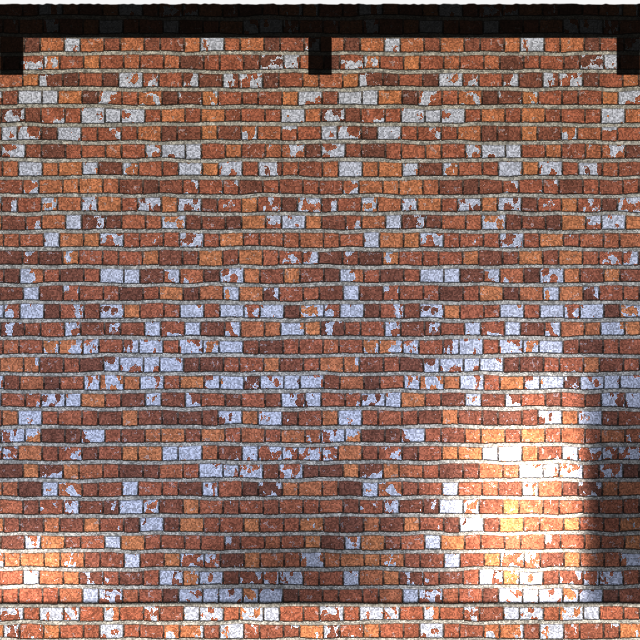
Give the GLSL for this texture, as a WebGL 1 fragment shader.

```glsl
precision highp float;
// Weathered brick wall: 36 courses of alternating long and short bricks,
// 16 pairs across, flaked with pale paint. Brick tones recur every 8 pairs.
// A dark beam with posts tops the wall; soft lamps light its lower part.
uniform vec2 u_resolution;

const float ROWS = 36.0;
const float PAIRS = 16.0;
const float TONE_PERIOD = 8.0;        // pairs before brick tones recur
const float LONG_SHARE = 0.6;         // long brick's part of a pair
const float EVEN_SHIFT = 0.47;        // bond offset, in pairs
const vec2 JOINT = vec2(0.035, 0.10); // half joint widths, in courses
const float CORNER = 0.03;
const float GRAIN = 0.50;

const vec3 BRICK_DARK = vec3(0.42, 0.27, 0.23);
const vec3 BRICK_RED = vec3(0.58, 0.345, 0.27);
const vec3 BRICK_ORANGE = vec3(0.70, 0.45, 0.31);
const vec3 MORTAR = vec3(0.61, 0.60, 0.58);
const vec3 JOINT_DARK = vec3(0.23, 0.20, 0.18);
const vec3 PAINT = vec3(0.69, 0.71, 0.78);
const vec3 LAMP = vec3(1.45, 1.28, 1.04);

const float BEAM_BOTTOM = 0.941;
const float BEAM_TOP = 0.9935;
const float POST_BOTTOM = 0.883;
const float POST_SPACING = 0.4818;
const float POST_HALF = 0.0182;
const float LEDGE = 0.058;

float hash(vec2 p) {
  vec3 q = fract(vec3(p.xyx) * 0.1031);
  q += dot(q, q.yzx + 33.33);
  return fract((q.x + q.y) * q.z);
}

float noise(vec2 p) {
  vec2 i = floor(p), f = fract(p);
  f = f * f * (3.0 - 2.0 * f);
  return mix(mix(hash(i), hash(i + vec2(1, 0)), f.x),
             mix(hash(i + vec2(0, 1)), hash(i + vec2(1, 1)), f.x), f.y);
}

float fbm(vec2 p) {
  float sum = 0.0, amp = 0.53;
  for (int i = 0; i < 4; i++) {
    sum += amp * noise(p);
    p = p * 2.03 + 17.1;
    amp *= 0.5;
  }
  return sum;
}

float blob(vec2 p, vec2 centre, vec2 radius) {
  vec2 d = (p - centre) / radius;
  return exp(-dot(d, d));
}

vec3 wall(vec2 uv, float aa) {
  // Course and pair, with slightly uneven laying
  float y = uv.y * ROWS + 0.12 * (noise(uv * vec2(24.0, 36.0)) - 0.5);
  float row = floor(y);
  float x = uv.x * PAIRS - EVEN_SHIFT * (1.0 - mod(row, 2.0));
  x += 0.08 * (hash(vec2(row, 91.0)) - 0.5);
  float f = fract(x);
  float isShort = step(LONG_SHARE, f);
  vec2 id = vec2(mod(floor(x), TONE_PERIOD) * 2.0 + isShort, row);

  // Brick outline, measured in courses
  float pairWidth = ROWS / PAIRS;
  float width = pairWidth * mix(LONG_SHARE, 1.0 - LONG_SHARE, isShort);
  vec2 local = vec2((f - isShort * LONG_SHARE) * pairWidth - 0.5 * width,
                    fract(y) - 0.5);
  vec2 seed = vec2(hash(id + 3.7), hash(id + 41.3)) * 90.0;
  float ragged = fbm(local * 7.0 + seed);
  vec2 halfSize = vec2(0.5 * width, 0.5) - JOINT;
  halfSize.y -= 0.05 * hash(id + 19.0);
  vec2 q = abs(local) - halfSize + CORNER;
  float d = length(max(q, 0.0)) + min(max(q.x, q.y), 0.0) - CORNER;
  d += 0.07 * (ragged - 0.5);
  float brickMask = 1.0 - smoothstep(-aa, aa, d);

  // Fired clay with mottling
  float tone = hash(id + 7.9);
  vec3 clay = mix(BRICK_DARK, BRICK_RED, smoothstep(0.0, 0.45, tone));
  clay = mix(clay, BRICK_ORANGE, smoothstep(0.55, 1.0, tone));
  clay *= 0.82 + 0.36 * fbm(local * 3.0 + seed + 30.0);

  // Flaking paint: each brick keeps its own share
  float threshold = mix(0.22, 1.45, hash(id + 63.1));
  float flake = fbm(local * vec2(2.6, 1.9) + seed + 55.0);
  float paint = smoothstep(-0.02, 0.03, flake - threshold);
  float specks = smoothstep(0.66, 0.76, fbm(local * 5.0 + seed + 12.0));
  paint = max(paint, 0.4 * specks);
  vec3 brick = mix(clay, PAINT * (0.92 + 0.16 * ragged), paint);
  brick *= 1.0 - 0.22 * smoothstep(-0.06, 0.0, d);

  // Rough bed joints, dark upright joints, shadow below each brick
  vec3 bed = MORTAR * (0.68 + 0.58 * fbm(uv * 170.0));
  float upright = 1.0 - smoothstep(0.34, 0.42, abs(local.y));
  bed = mix(bed, JOINT_DARK, 0.75 * upright);
  float under = step(local.y, 0.0) * (1.0 - smoothstep(0.01, 0.08, d));
  bed *= 1.0 - 0.6 * under;
  return mix(bed, brick, brickMask);
}

vec3 lighting(vec2 uv) {
  float shadeEdge = smoothstep(0.895, 0.935, uv.x);
  float lamp = blob(uv, vec2(0.82, 0.20), vec2(0.12, 0.19)) * (1.0 - shadeEdge);
  lamp += 0.6 * blob(uv, vec2(0.0, 0.10), vec2(0.17, 0.08));
  float shade = 0.5 * shadeEdge * blob(uv, vec2(0.97, 0.2), vec2(0.2, 0.2));
  shade += 0.3 * blob(uv, vec2(0.46, 0.1), vec2(0.15, 0.12));
  vec3 ambient = mix(vec3(0.97, 1.0, 1.07), vec3(1.0, 0.97, 0.9), smoothstep(0.4, 0.9, uv.y));
  vec3 light = ambient * (1.0 - shade) + LAMP * lamp;
  light = mix(vec3(1.38, 1.34, 1.28), light, smoothstep(LEDGE - 0.002, LEDGE + 0.002, uv.y));
  return light * (1.0 - 0.5 * exp(-pow((uv.y - LEDGE) / 0.003, 2.0)));
}

void main() {
  vec2 uv = gl_FragCoord.xy / u_resolution;
  float px = 1.0 / u_resolution.y;
  vec3 color = wall(uv, px * ROWS) * lighting(uv);
  color *= 1.0 + GRAIN * (noise(uv * 511.0) - 0.5);

  // Beam, its evenly spaced posts and the bright strip above
  float postX = abs(mod(uv.x - POST_HALF + 0.5 * POST_SPACING, POST_SPACING) - 0.5 * POST_SPACING);
  float post = (1.0 - smoothstep(-px, px, postX - POST_HALF)) * smoothstep(-px, px, uv.y - POST_BOTTOM);
  float beam = max(post, smoothstep(-px, px, uv.y - BEAM_BOTTOM));
  color = mix(color, color * 0.12, beam);
  float strip = smoothstep(-px, px, uv.y - BEAM_TOP - 0.002 * (noise(uv * 150.0) - 0.5));
  color = mix(color, vec3(0.97), strip);
  gl_FragColor = vec4(clamp(color, 0.0, 1.0), 1.0);
}
```
